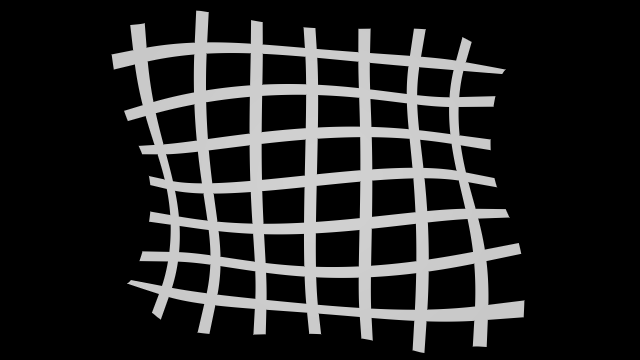
Give the GLSL for this pattern, as a WebGL 2 fragment shader.

```glsl
#version 300 es
precision highp float;
// A pale net of seven by seven crossing bands, bent by a smooth polynomial warp, on black.

#define UNITS 432.0         // design units per canvas height
#define LAST 3.0            // outermost band index on each side of the middle
#define COLUMN_HALF 6.75    // half width of upright bands in a typical cell
#define ROW_HALF 7.2        // half width of level bands in a typical cell
#define TYPICAL_CELL 60.0
#define WIDTH_POWER 0.7     // how strongly width follows the local cell size
#define BAND_LIGHT 0.82
#define BAND_DIM 0.785
#define SOLVER_STEPS 8

uniform vec2 u_resolution;
out vec4 fragColor;

// Warp weights: one column per vertical order, one row per horizontal order.
const mat4 WARP_X = mat4(
  -8.97, 61.78,  0.40, -2.74,
   2.54, -0.13,  0.65,  0.28,
  -0.18,  0.35, -0.08,  0.59,
  -1.65, -0.05, -0.44, -0.47);
const mat4 WARP_Y = mat4(
   1.10,  0.02,  0.05, -0.14,
  50.12,  0.30, -0.61,  0.21,
   0.05,  0.73,  0.01, -0.45,
   0.01, -0.03,  0.80,  0.28);

// Orthogonal polynomials of order 0 to 3, continued as straight lines past the net.
vec4 basis(float t) {
  float c = clamp(t, -LAST, LAST), over = t - c;
  return vec4(1.0, t,
              c * c - 4.0 + 2.0 * c * over,
              (c * c * c - 7.0 * c + (3.0 * c * c - 7.0) * over) / 6.0);
}

// Order 4, continued the same way.
float quartic(float t) {
  float c = clamp(t, -LAST, LAST), c2 = c * c;
  return ((7.0 * c2 - 67.0) * c2 + 72.0
          + (28.0 * c2 - 134.0) * c * (t - c)) / 12.0;
}

// Net coordinates (column, row) to canvas position, y pointing down.
vec2 warp(vec2 g) {
  vec4 a = basis(g.x), b = basis(g.y);
  return vec2(dot(a, WARP_X * b), dot(a, WARP_Y * b))
       + vec2(0.15, -0.16) * quartic(g.x) * b.w
       + vec2(-0.09, 0.30) * a.w * quartic(g.y);
}

mat2 warpSlope(vec2 g) {
  const vec2 h = vec2(0.02, 0.0);
  return mat2(warp(g + h) - warp(g - h),
              warp(g + h.yx) - warp(g - h.yx)) / (2.0 * h.x);
}

// Newton search for the net coordinates under a canvas position.
vec2 unwarp(vec2 p) {
  vec2 g = p / vec2(62.0, 50.0);
  for (int i = 0; i < SOLVER_STEPS; i++) {
    g -= inverse(warpSlope(g)) * (warp(g) - p);
    g = clamp(g, -5.5, 5.5);
  }
  return g;
}

// Signed distance to the net; cell holds the local cell size.
float netDistance(vec2 g, vec2 cell) {
  vec2 nearest = round(clamp(g, -LAST, LAST));
  vec2 halfWidth = vec2(COLUMN_HALF, ROW_HALF) * pow(cell / TYPICAL_CELL, vec2(WIDTH_POWER));
  vec2 band = abs(g - nearest) * cell - halfWidth;

  // Loose ends reach unevenly past the outer bands.
  vec2 side = sign(g);
  vec2 reach = vec2(0.76 + side.x * (0.11 - 0.07 * g.y),
                    0.78 - 0.28 * smoothstep(2.0, 3.0, g.x * side.y));
  vec2 ends = (abs(g) - LAST - reach) * cell;
  return min(max(band.x, ends.y), max(band.y, ends.x));
}

void main() {
  vec2 p = (gl_FragCoord.xy - 0.5 * u_resolution) / u_resolution.y * UNITS;
  p.y = -p.y;
  vec2 g = unwarp(p);
  vec3 color = vec3(0.0);

  // Only points with a true solution close to the net can be covered.
  if (distance(warp(g), p) < 0.5 && max(abs(g.x), abs(g.y)) < 4.6) {
    mat2 gradients = transpose(inverse(warpSlope(g)));
    vec2 cell = 1.0 / vec2(length(gradients[0]), length(gradients[1]));
    float pixel = UNITS / u_resolution.y;
    float cover = clamp(0.5 - netDistance(g, cell) / pixel, 0.0, 1.0);
    float shade = mix(BAND_LIGHT, BAND_DIM, smoothstep(0.0, 280.0, length(p)));
    color = vec3(shade * cover);
  }
  fragColor = vec4(color, 1.0);
}
```
